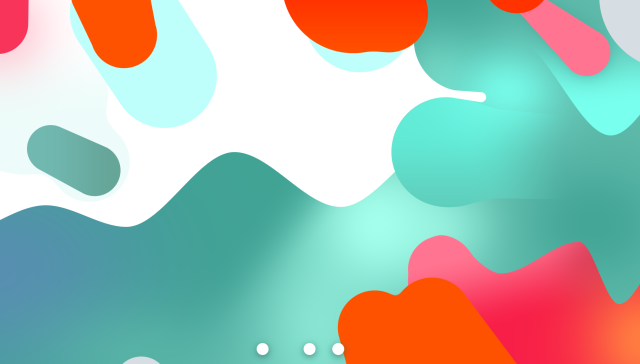
A WebGL 2 fragment shader for this background:

```glsl
#version 300 es
precision highp float;
// Draws an abstract scene of fluid teal, white, orange and coral blobs with soft glows.
uniform vec2 u_resolution;
out vec4 outColor;

// The canvas is GRID units tall; positions run right and down in these units.
const float GRID = 438.0;
const vec3 WHITE = vec3(1.0);
const vec3 TEAL = vec3(0.37, 0.73, 0.67);
const vec3 DEEP_TEAL = vec3(0.25, 0.64, 0.58);
const vec3 MINT = vec3(0.64, 1.0, 0.92);
const vec3 AQUA = vec3(0.38, 0.92, 0.84);
const vec3 BRIGHT_AQUA = vec3(0.47, 1.0, 0.93);
const vec3 BLUE = vec3(0.34, 0.56, 0.69);
const vec3 ICE = vec3(0.75, 1.0, 0.985);
const vec3 PALE = vec3(0.93, 0.99, 0.98);
const vec3 SILVER = vec3(0.84, 0.87, 0.89);
const vec3 ORANGE = vec3(1.0, 0.32, 0.0);
const vec3 VERMILION = vec3(1.0, 0.2, 0.0);
const vec3 PEACH = vec3(1.0, 0.49, 0.25);
const vec3 PINK = vec3(1.0, 0.46, 0.57);
const vec3 CORAL = vec3(0.97, 0.12, 0.28);
const vec3 WINE = vec3(0.82, 0.22, 0.34);

// Turning points of the two flowing outlines, and the dot columns
const vec2 HILLS[6] = vec2[6](vec2(-60, 285), vec2(55, 247), vec2(152, 273),
                              vec2(282, 183), vec2(410, 249), vec2(540, 165));
const vec2 RIDGE[6] = vec2[6](vec2(420, 460), vec2(531, 284), vec2(603, 329),
                              vec2(697, 291), vec2(745, 366), vec2(800, 310));
const float DOTS[3] = float[3](316.0, 372.5, 407.0);

float pixel;

float circle(vec2 p, vec2 center, float radius) {
    return length(p - center) - radius;
}

// Capsule whose radius changes from ra to rb
float taper(vec2 p, vec2 a, vec2 b, float ra, float rb) {
    float t = clamp(dot(p - a, b - a) / dot(b - a, b - a), 0.0, 1.0);
    return length(p - mix(a, b, t)) - mix(ra, rb, t);
}

float blend(float a, float b, float k) {
    float h = max(k - abs(a - b), 0.0) / k;
    return min(a, b) - h * h * k * 0.25;
}

// Distance to the area below an S-shaped step from a to b
float slope(vec2 p, vec2 a, vec2 b) {
    float t = clamp((p.x - a.x) / (b.x - a.x), 0.0, 1.0);
    float s = 6.0 * t * (1.0 - t) * (b.y - a.y) / (b.x - a.x);
    return (mix(a.y, b.y, t * t * (3.0 - 2.0 * t)) - p.y) / sqrt(1.0 + s * s);
}

float wave(vec2 p, vec2 k[6]) {
    int i = 0;
    for (int n = 1; n < 5; n++) if (p.x > k[n].x) i = n;
    return slope(p, k[i], k[i + 1]);
}

float cover(float d) { return 1.0 - smoothstep(-0.7, 0.7, d / pixel); }

void fill(inout vec3 color, vec3 paint, float d) { color = mix(color, paint, cover(d)); }

void glow(inout vec3 color, vec3 light, vec2 p, vec2 center, vec2 size, float strength) {
    vec2 q = (p - center) / size;
    color = mix(color, light, strength * exp(-dot(q, q)));
}

vec3 background(vec2 p) {
    vec3 c = mix(DEEP_TEAL, TEAL, smoothstep(530.0, 700.0, p.x + 0.9 * p.y));
    glow(c, MINT, p, vec2(455, 270), vec2(90, 90), 1.0);
    glow(c, MINT, p, vec2(380, 400), vec2(75, 100), 0.6);
    glow(c, MINT, p, vec2(530, 275), vec2(70, 50), 0.6);
    c = mix(DEEP_TEAL, c, max(smoothstep(525.0, 640.0, p.x + 0.9 * p.y), step(450.0, p.x)));
    glow(c, BLUE, p, vec2(0, 330), vec2(170, 130), 1.0);
    glow(c, TEAL, p, vec2(170, 430), vec2(120, 65), 0.7);
    glow(c, DEEP_TEAL, p, vec2(715, 270), vec2(90, 75), 0.9);
    glow(c, MINT, p, vec2(520, 90), vec2(45, 60), 0.4);
    glow(c, BRIGHT_AQUA, p, vec2(610, 110), vec2(65, 50), 0.9);
    // Round aqua blob that dissolves to the right
    float blob = blend(circle(p, vec2(537, 183), 66.0),
                       taper(p, vec2(560, 183), vec2(690, 190), 55.0, 50.0), 20.0);
    vec3 aqua = mix(AQUA, TEAL, 0.6 * smoothstep(150.0, 260.0, p.y));
    glow(aqua, BRIGHT_AQUA, p, vec2(600, 118), vec2(70, 45), 0.7);
    c = mix(c, aqua, cover(blob) * (1.0 - smoothstep(560.0, 690.0, p.x)));
    // Bright drip at the right
    float drip = -slope(vec2(abs(p.x - 735.0), p.y), vec2(0, 163), vec2(115, 50));
    vec3 dripColor = mix(TEAL, BRIGHT_AQUA, smoothstep(20.0, 125.0, p.y));
    c = mix(c, dripColor, cover(drip) * smoothstep(610.0, 665.0, p.x));
    // White field with a narrow tongue
    float field = max(-wave(p, HILLS), p.x - 550.0);
    field = max(field, -taper(p, vec2(560, 48), vec2(560, -90), 62.0, 62.0));
    field = max(field, -circle(p, vec2(537, 183), 66.0));
    fill(c, WHITE, min(field, taper(p, vec2(545, 113), vec2(579, 117), 4.5, 6.0)));
    return c;
}

void upperShapes(inout vec3 c, vec2 p) {
    float mist = blend(circle(p, vec2(30, 110), 100.0), circle(p, vec2(108, 195), 48.0), 25.0);
    fill(c, mix(WHITE, PALE, smoothstep(30.0, 140.0, p.y)), mist);
    glow(c, PINK, p, vec2(0, 35), vec2(58, 55), 0.4);
    fill(c, ICE, taper(p, vec2(148, 15), vec2(198, 91), 64.0, 63.0));
    fill(c, ORANGE, taper(p, vec2(132, -10), vec2(149, 42), 47.0, 40.0));
    fill(c, mix(CORAL, PINK, 0.25), taper(p, vec2(-3, -40), vec2(-3, 28), 38.0, 37.0));
    vec3 moss = mix(vec3(0.44, 0.72, 0.69), vec3(0.4, 0.65, 0.6), smoothstep(50.0, 140.0, p.x));
    fill(c, moss, taper(p, vec2(61, 179), vec2(114, 205), 28.5, 31.0));
    fill(c, ICE, circle(p, vec2(433, 20), 67.0));
    float cap = blend(circle(p, vec2(425, -22), 86.0), circle(p, vec2(468, 16), 47.0), 8.0);
    fill(c, mix(VERMILION, ORANGE, p.y / 65.0), cap);
    float petal = taper(p, vec2(637, 5), vec2(706, 63), 16.0, 28.5);
    c = mix(c, DEEP_TEAL, 0.35 * exp(-max(petal, 0.0) / 9.0));
    fill(c, PINK, petal);
    fill(c, VERMILION, circle(p, vec2(622, -25), 41.0));
    fill(c, SILVER, circle(p, vec2(810, -5), 89.0));
}

void lowerShapes(inout vec3 c, vec2 p) {
    float ridge = max(blend(wave(p, RIDGE), circle(p, vec2(531, 324), 40.0), 4.0), 491.0 - p.x);
    vec3 coral = mix(PINK, CORAL, smoothstep(300.0, 405.0, p.y + 0.25 * (p.x - 560.0)));
    glow(coral, WINE, p, vec2(720, 315), vec2(45, 50), 0.8);
    glow(coral, PEACH, p, vec2(775, 410), vec2(72, 75), 1.0);
    fill(c, coral, ridge);
    float lava = blend(taper(p, vec2(451, 394), vec2(475, 480), 44.5, 45.0),
                       taper(p, vec2(520, 382), vec2(610, 502), 48.0, 48.0), 10.0);
    fill(c, ORANGE, lava);
    fill(c, SILVER, circle(p, vec2(170, 462), 33.0));
    // Row of dots with soft shadows
    for (int i = 0; i < 3; i++) {
        vec2 center = vec2(DOTS[i], 420);
        glow(c, DEEP_TEAL * 0.6, p, center + vec2(0, 2), vec2(8), 0.6);
        fill(c, WHITE, circle(p, center, 7.2));
    }
}

void main() {
    pixel = GRID / u_resolution.y;
    vec2 p = vec2(gl_FragCoord.x, u_resolution.y - gl_FragCoord.y) * pixel;
    vec3 color = background(p);
    upperShapes(color, p);
    lowerShapes(color, p);
    outColor = vec4(color, 1.0);
}
```
